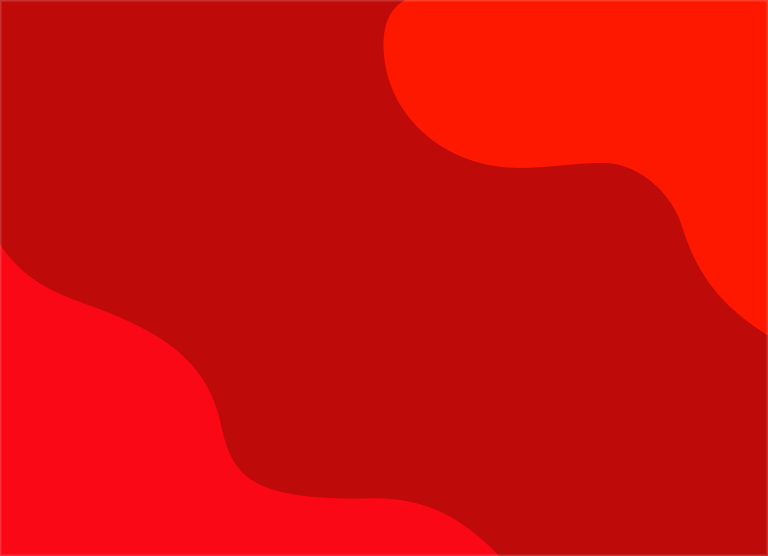
This background is drawn by a Shadertoy shader. Its source:

```glsl
// Two flat, wavy blobs in opposite corners of a deep red field with a faint rim.
// Each outline is a chain of cubic Bezier curves, walked in short chords that
// give the distance to the edge and, by ray crossings, the inside or outside.

#define FIELD_COLOR  vec3(0.745, 0.04, 0.035)
#define ORANGE_COLOR vec3(1.0, 0.095, 0.0)
#define PINK_COLOR   vec3(0.98, 0.03, 0.085)
#define RIM_STRENGTH 0.16
#define RIM_WIDTH    0.0027
#define ASPECT       1.384
#define CHORDS       20

// Point on a cubic Bezier curve
vec2 bezier(vec2 a, vec2 b, vec2 c, vec2 d, float t) {
    float s = 1.0 - t;
    return s * s * s * a + 3.0 * s * t * (s * b + t * c) + t * t * t * d;
}

// Add one curve to an outline: edge.x is the distance, edge.y the side.
// The ray runs right for ray = 1 and left for ray = -1.
void addCurve(inout vec2 edge, vec2 p, float ray, vec2 a, vec2 b, vec2 c, vec2 d) {
    vec2 start = a;
    for (int i = 1; i <= CHORDS; i++) {
        vec2 end = bezier(a, b, c, d, float(i) / float(CHORDS));
        vec2 chord = end - start, offset = p - start;
        float along = clamp(dot(offset, chord) / dot(chord, chord), 0.0, 1.0);
        edge.x = min(edge.x, length(offset - chord * along));
        if ((start.y > p.y) != (end.y > p.y)) {
            float crossing = start.x + chord.x * offset.y / chord.y;
            if (ray * (crossing - p.x) > 0.0) edge.y = -edge.y;
        }
        start = end;
    }
}

// Upper right blob, signed distance
float orangeBlob(vec2 p) {
    vec2 e = vec2(10.0, 1.0);
    vec2 left = vec2(0.691, 0.919), base = vec2(0.935, 0.698);
    vec2 crest = vec2(1.088, 0.707), bend = vec2(1.227, 0.599);
    addCurve(e, p, -1.0, vec2(0.739, 1.004), vec2(0.705, 0.991), vec2(0.691, 0.960), left);
    addCurve(e, p, -1.0, left, vec2(0.691, 0.799), vec2(0.795, 0.698), base);
    addCurve(e, p, -1.0, base, vec2(0.989, 0.698), vec2(1.034, 0.707), crest);
    addCurve(e, p, -1.0, crest, vec2(1.142, 0.707), vec2(1.203, 0.664), bend);
    addCurve(e, p, -1.0, bend, vec2(1.250, 0.525), vec2(1.284, 0.457), vec2(1.387, 0.395));
    return e.x * e.y;
}

// Lower left blob, signed distance
float pinkBlob(vec2 p) {
    vec2 e = vec2(10.0, 1.0);
    vec2 shoulder = vec2(0.144, 0.457), bend = vec2(0.397, 0.241);
    vec2 shelf = vec2(0.647, 0.103);
    addCurve(e, p, 1.0, vec2(-0.004, 0.567), vec2(0.032, 0.509), vec2(0.079, 0.480), shoulder);
    addCurve(e, p, 1.0, shoulder, vec2(0.270, 0.412), vec2(0.369, 0.365), bend);
    addCurve(e, p, 1.0, bend, vec2(0.417, 0.147), vec2(0.444, 0.103), shelf);
    addCurve(e, p, 1.0, shelf, vec2(0.755, 0.110), vec2(0.827, 0.077), vec2(0.903, -0.004));
    return e.x * e.y;
}

// Coverage of a shape, smoothed over one pixel
float cover(float dist, float pixel) {
    return clamp(0.5 - dist / pixel, 0.0, 1.0);
}

void mainImage(out vec4 fragColor, in vec2 fragCoord) {
    vec2 canvas = vec2(ASPECT, 1.0);
    vec2 p = fragCoord / iResolution.xy * canvas;
    float pixel = 1.0 / iResolution.y;

    // Field and blobs
    vec3 color = FIELD_COLOR;
    color = mix(color, ORANGE_COLOR, cover(orangeBlob(p), pixel));
    color = mix(color, PINK_COLOR, cover(pinkBlob(p), pixel));

    // Pale rim along the canvas border
    vec2 inset = min(p, canvas - p);
    float rim = cover(min(inset.x, inset.y) - RIM_WIDTH, pixel);
    color = mix(color, vec3(1.0), RIM_STRENGTH * rim);

    fragColor = vec4(color, 1.0);
}
```
